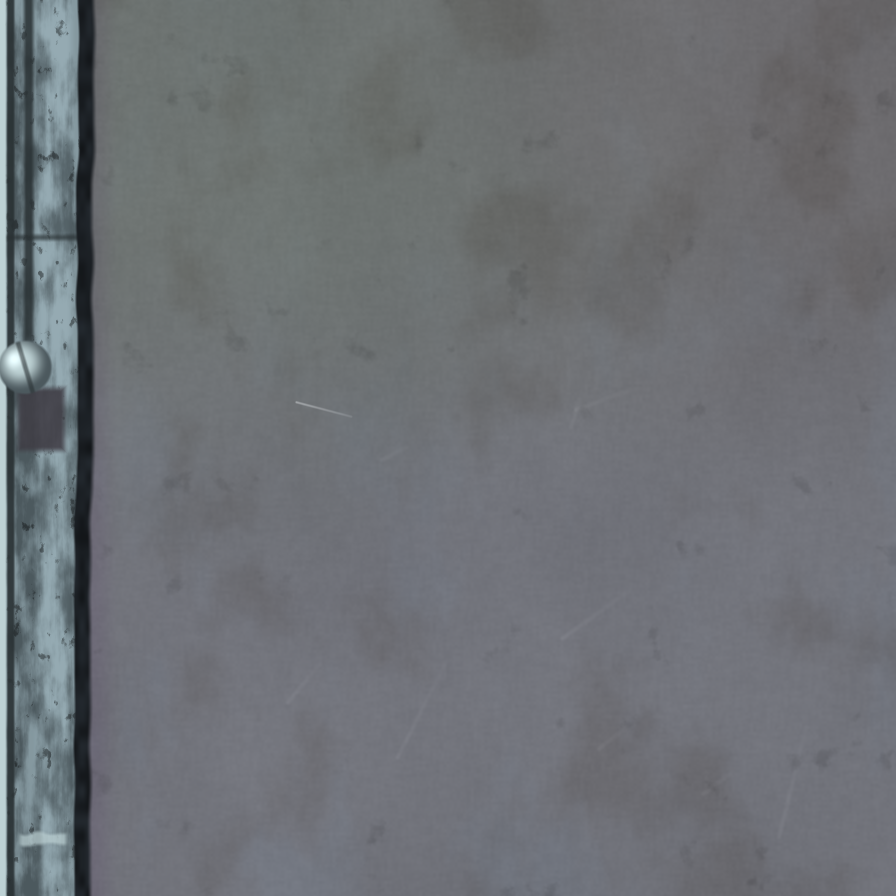
Reproduce this texture procedurally as a WebGL 2 fragment shader.

```glsl
#version 300 es
precision highp float;
// A worn grey panel with faint smudges and scratches beside a weathered steel frame.

uniform vec2 u_resolution;
out vec4 outColor;

const vec3 PANEL_GREEN = vec3(0.425, 0.448, 0.440);
const vec3 PANEL_WARM = vec3(0.428, 0.423, 0.435);
const vec3 PANEL_BLUE = vec3(0.445, 0.452, 0.482);
const vec3 SMUDGE_TINT = vec3(0.93, 0.915, 0.90);
const vec3 STEEL_DARK = vec3(0.30, 0.35, 0.37);
const vec3 STEEL_LIGHT = vec3(0.55, 0.63, 0.66);
const vec3 EDGE_LIGHT = vec3(0.74, 0.82, 0.83);
const vec3 GROOVE = vec3(0.16, 0.19, 0.20);
const vec3 GAP = vec3(0.09, 0.105, 0.12);
const vec3 SHADOW = vec3(0.27, 0.27, 0.30);
const float STEEL_END = 0.085;
const float GAP_END = 0.103;
const vec2 SCREW_CENTER = vec2(0.028, 0.590);
const float SCREW_RADIUS = 0.030;
const float GRAIN = 0.016;
const int FAINT_SCRATCHES = 9;

float hash(vec2 p) {
  vec3 q = fract(p.xyx * vec3(0.1031, 0.1030, 0.0973));
  q += dot(q, q.yzx + 33.33);
  return fract((q.x + q.y) * q.z);
}

float noise(vec2 p) {
  vec2 i = floor(p), f = fract(p);
  f = f * f * (3.0 - 2.0 * f);
  return mix(mix(hash(i), hash(i + vec2(1, 0)), f.x),
             mix(hash(i + vec2(0, 1)), hash(i + vec2(1, 1)), f.x), f.y);
}

float fbm(vec2 p) {
  float sum = 0.0, amp = 0.5;
  for (int i = 0; i < 5; i++) {
    sum += amp * noise(p);
    p = mat2(1.6, 1.2, -1.2, 1.6) * p + 17.3;
    amp *= 0.5;
  }
  return sum / 0.97;
}

// Soft vertical band between two x positions.
float band(float x, float a, float b, float soft) {
  return smoothstep(a - soft, a + soft, x) * (1.0 - smoothstep(b - soft, b + soft, x));
}

// Thin stroke that fades toward its far end.
float scratch(vec2 p, vec2 a, vec2 b, float width) {
  vec2 d = b - a;
  float t = clamp(dot(p - a, d) / dot(d, d), 0.0, 1.0);
  return (1.0 - smoothstep(0.0, width, length(p - a - d * t))) * (1.0 - 0.7 * t);
}

vec3 panel(vec2 p, float px) {
  float drift = 0.25 * (fbm(p * 3.0 + 4.0) - 0.5);
  vec3 top = mix(PANEL_GREEN, PANEL_WARM, smoothstep(0.35, 0.9, p.x + drift));
  vec3 col = mix(PANEL_BLUE, top, smoothstep(0.32, 0.80, p.y + drift));

  // Cloudy stains, brown smudges and pale wiped marks
  col *= 1.0 + 0.10 * (fbm(p * vec2(7.0, 5.0) + 9.0) - 0.5);
  float smudge = smoothstep(0.52, 0.76, fbm(p * vec2(9.0, 7.0) + 31.0));
  col *= mix(vec3(1), SMUDGE_TINT, smudge);
  float wiped = smoothstep(0.54, 0.78, fbm(p * vec2(13.0, 6.0) + 57.0));
  col += vec3(0.008, 0.018, 0.026) * wiped * (1.0 - 0.6 * p.y);
  float spots = smoothstep(0.70, 0.86, fbm(p * 26.0 + 71.0));
  col *= 1.0 - 0.10 * spots;

  // Darker, purple margin beside the frame
  col *= mix(vec3(1), vec3(0.96, 0.92, 0.97), 1.0 - smoothstep(GAP_END, 0.135, p.x));

  // Fine cloth-like grain
  float weave = noise(p * vec2(260.0, 90.0)) + noise(p * vec2(90.0, 260.0)) - 1.0;
  col += GRAIN * (0.7 * weave + 0.6 * (noise(p * 330.0) - 0.5));

  // Scratches
  float width = max(0.0022, 1.3 * px);
  col += 0.20 * scratch(p, vec2(0.331, 0.551), vec2(0.392, 0.535), width);
  for (int i = 0; i < FAINT_SCRATCHES; i++) {
    float id = float(i);
    vec2 start = vec2(0.22 + 0.7 * hash(vec2(id, 3.0)), 0.06 + 0.58 * hash(vec2(id, 8.0)));
    float angle = 0.2 + 1.5 * hash(vec2(id, 12.0));
    vec2 reach = vec2(cos(angle), sin(angle)) * mix(0.03, 0.13, hash(vec2(id, 21.0)));
    col += 0.028 * scratch(p, start, start + reach, 2.0 * width);
  }
  return col;
}

vec3 frame(vec2 p, float soft) {
  // Mottled steel with pits and long streaks
  float mottle = 0.55 * fbm(p * vec2(55.0, 28.0)) + 0.45 * fbm(p * vec2(90.0, 8.0) + 5.0);
  float facing = 0.25 * band(p.x, 0.042, 0.080, 0.006) - 0.12;
  vec3 col = mix(STEEL_DARK, STEEL_LIGHT, clamp(smoothstep(0.25, 0.65, mottle) + facing, 0.0, 1.15));
  col *= 1.0 - 0.4 * smoothstep(0.66, 0.80, fbm(p * vec2(110.0, 75.0) + 13.0));

  // Upper grooves, cross seam and pale weld
  float upper = smoothstep(0.60, 0.63, p.y);
  col = mix(col, GROOVE, 0.85 * upper * band(p.x, 0.027, 0.037, 0.003));
  col = mix(col, GROOVE, 0.65 * band(p.y, 0.732, 0.738, 0.003));
  float weld = band(p.y + 0.006 * noise(p * 70.0), 0.060, 0.073, 0.003) * band(p.x, 0.022, 0.074, 0.004);
  col = mix(col, EDGE_LIGHT, 0.7 * weld);

  // Bright outer lip with its dark line
  col = mix(col, GROOVE, 0.9 * band(p.x, 0.008, 0.016, soft));
  col = mix(col, EDGE_LIGHT, 1.0 - smoothstep(0.007 - soft, 0.007 + soft, p.x));

  // Screw shadow and domed head
  vec2 s = abs(p - vec2(0.046, 0.532)) - vec2(0.026, 0.035);
  col = mix(col, SHADOW * (0.8 + 0.4 * mottle), 1.0 - smoothstep(-0.005, 0.005, max(s.x, s.y)));
  vec2 q = (p - SCREW_CENTER) / SCREW_RADIUS;
  float r = length(q);
  vec3 head = mix(EDGE_LIGHT, STEEL_DARK, smoothstep(0.3, 1.1, length(q - vec2(-0.2, 0.2))));
  head = mix(head, GROOVE, 0.6 * band(q.x + 0.3 * q.y, -0.08, 0.10, 0.06));
  head += 0.2 * (1.0 - smoothstep(0.0, 0.5, length(q - vec2(-0.4, 0.3))));
  return mix(col, head, 1.0 - smoothstep(0.92, 1.05, r));
}

void main() {
  vec2 p = gl_FragCoord.xy / u_resolution.y;
  float px = 1.0 / u_resolution.y;
  float soft = max(0.0018, px);
  float wobble = 0.004 * (noise(vec2(p.y * 24.0, 2.0)) - 0.5) + 0.005 * (p.y - 0.5);

  vec3 col = panel(p, px);
  vec3 gap = GAP * (0.8 + 0.7 * noise(p * vec2(120.0, 60.0)));
  col = mix(col, gap, 1.0 - smoothstep(GAP_END - 0.004, GAP_END + 0.003, p.x - wobble));
  col = mix(col, frame(p, soft), 1.0 - smoothstep(STEEL_END - soft, STEEL_END + soft, p.x - wobble));
  outColor = vec4(clamp(col, 0.0, 1.0), 1.0);
}
```
